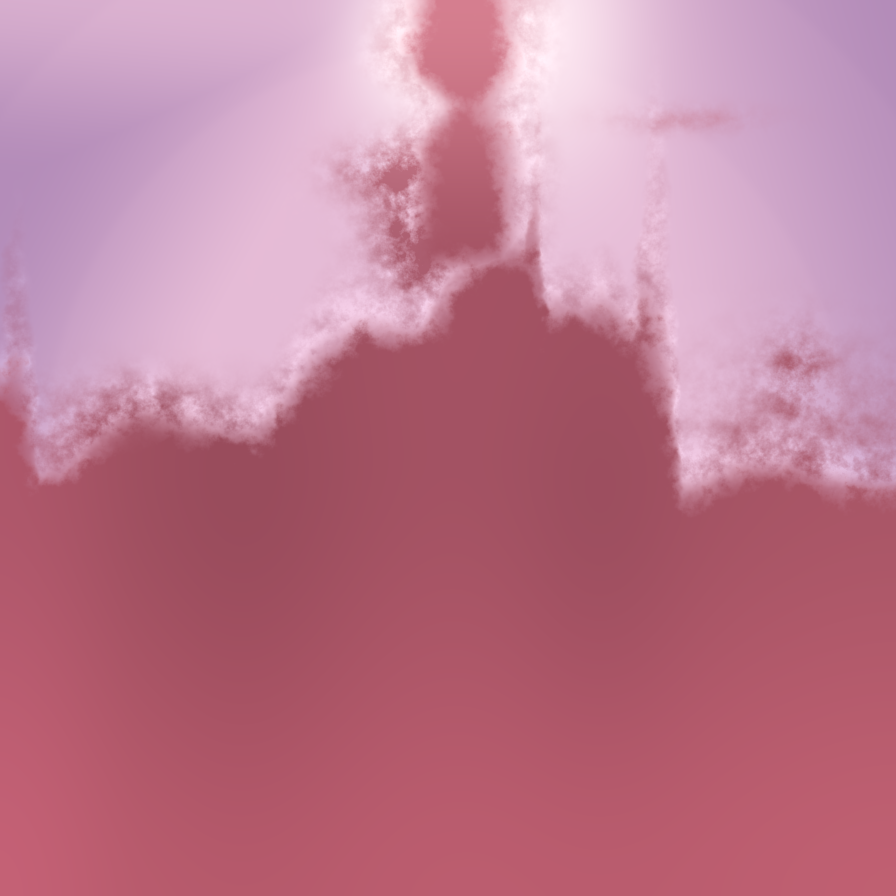
This background is drawn by a three.js fragment shader. Its source:

```glsl
// Lilac and pink clouds parted over a dusky rose hill, with a narrow rift at the top.
// The hill line is a sum of smooth steps, the rift a pair of edges; fractal noise
// frays both, and soft ellipses thin the clouds into wisps.

varying vec2 vUv;

float hash(vec2 p) {
  vec3 q = fract(vec3(p.xyx) * 0.1031);
  q += dot(q, q.yzx + 33.33);
  return fract((q.x + q.y) * q.z);
}

float valueNoise(vec2 p) {
  vec2 i = floor(p), f = fract(p);
  f = f * f * (3.0 - 2.0 * f);
  return mix(mix(hash(i), hash(i + vec2(1.0, 0.0)), f.x),
             mix(hash(i + vec2(0.0, 1.0)), hash(i + vec2(1.0, 1.0)), f.x), f.y);
}

// Fractal noise, about -0.5 to 0.5
float fbm(vec2 p) {
  float sum = 0.0, amp = 0.5;
  for (int i = 0; i < 5; i++) {
    sum += amp * (valueNoise(p) - 0.5);
    p = mat2(1.6, 1.2, -1.2, 1.6) * p + 7.3;
    amp *= 0.66;
  }
  return sum;
}

float bell(float x, float center, float width) {
  float d = (x - center) / width;
  return exp(-d * d);
}

float glow(vec2 p, vec2 center, vec2 size) {
  vec2 d = (p - center) / size;
  return exp(-dot(d, d));
}

// Height of the hill under the clouds
float hillLine(float x) {
  float h = 0.455 + 0.10 * (1.0 - smoothstep(0.0, 0.045, x));
  h += 0.06 * bell(x, 0.165, 0.065) + 0.025 * bell(x, 0.86, 0.07);
  h += 0.035 * smoothstep(0.17, 0.27, x) + 0.125 * smoothstep(0.27, 0.42, x);
  h += 0.09 * smoothstep(0.46, 0.56, x) - 0.065 * smoothstep(0.59, 0.61, x);
  return h - 0.03 * smoothstep(0.66, 0.71, x) - 0.175 * smoothstep(0.71, 0.76, x);
}

// Height above the hill, divided by its slope
float hillDistance(vec2 p) {
  float slope = (hillLine(p.x + 0.005) - hillLine(p.x - 0.005)) * 100.0;
  return (p.y - hillLine(p.x)) / sqrt(1.0 + slope * slope);
}

// Signed distance to the rift, positive in the clouds
float riftDistance(vec2 p) {
  float left = 0.487 - 0.015 * bell(p.y, 0.935, 0.03) + 0.03 * bell(p.y, 0.878, 0.025);
  float right = 0.553 - 0.016 * bell(p.y, 0.88, 0.03);
  return max(max(left - p.x, p.x - right), 0.722 - p.y);
}

vec3 hillColor(vec2 p) {
  vec3 c = mix(vec3(0.735, 0.365, 0.435), vec3(0.645, 0.325, 0.39), smoothstep(0.0, 0.5, p.y));
  c -= vec3(0.05, 0.03, 0.032) * glow(p, vec2(0.27, 0.38), vec2(0.14, 0.42));
  c -= vec3(0.035, 0.02, 0.02) * glow(p, vec2(0.67, 0.38), vec2(0.1, 0.28));
  c += vec3(0.035, 0.015, 0.025) * (1.0 - smoothstep(0.0, 0.17, p.x));
  c += vec3(0.015, 0.01, 0.01) * smoothstep(0.72, 1.0, p.x);
  return c + vec3(0.19, 0.17, 0.17) * smoothstep(0.68, 1.0, p.y);
}

vec3 cloudColor(vec2 p) {
  // Pink towards the middle, lilac towards the sides
  float leftPink = smoothstep(-0.13, 0.25, p.x - 0.55 * (p.y - 0.55));
  leftPink = max(leftPink, 0.8 * smoothstep(0.8, 1.03, p.y + 0.1 * p.x));
  float rightPink = 1.0 - smoothstep(0.68, 1.18, p.x + 0.3 * (p.y - 0.6));
  float pink = mix(leftPink, rightPink, smoothstep(0.48, 0.54, p.x));

  // Two faint halo rims
  float r = length(p - 0.5);
  pink += 0.06 * (1.0 - smoothstep(0.44, 0.455, r)) - 0.06 * smoothstep(0.615, 0.63, r);
  vec3 c = mix(vec3(0.705, 0.55, 0.725), vec3(0.9, 0.735, 0.84), clamp(pink, 0.0, 1.0));

  // Bright banks on both sides of the rift
  float light = glow(p, vec2(0.61, 0.97), vec2(0.1, 0.17));
  light += glow(p, vec2(0.455, 0.95), vec2(0.07, 0.12));
  return mix(c, vec3(1.0, 0.925, 0.955), min(light, 1.0) * 0.9);
}

void main() {
  vec2 p = vUv;
  float coarse = fbm(p * 17.0);
  float fine = fbm(p * 42.0 + 19.0);

  // Frayed outline shared by hill and rift
  vec2 q = p + 0.017 * vec2(coarse, fbm(p * 17.0 + 41.0));
  float d = min(hillDistance(q), riftDistance(q));
  float cover = smoothstep(-0.008, 0.03, d + 0.036 * fine + 0.012 * coarse);

  // Thin, wispy areas
  float thin = 0.6 * glow(p, vec2(0.43, 0.81), vec2(0.055, 0.03));
  thin += 0.65 * glow(p, vec2(0.465, 0.735), vec2(0.055, 0.07));
  thin += 0.55 * glow(p, vec2(0.89, 0.585), vec2(0.035, 0.045));
  thin += 0.25 * glow(p, vec2(0.77, 0.867), vec2(0.08, 0.016));
  thin += 0.32 * glow(p, vec2(0.92, 0.5), vec2(0.18, 0.1));
  thin += 0.4 * glow(p, vec2(0.14, 0.53), vec2(0.14, 0.045));
  thin += 0.28 * (1.0 - smoothstep(0.0, 0.09, d));
  cover *= 1.0 - clamp(thin * (0.8 + 1.5 * coarse + 2.4 * fine), 0.0, 0.9);

  // Pale tufts along the edges
  float tuft = max(0.25 - fine - 0.5 * coarse, 0.0) * (1.0 - smoothstep(0.0, 0.09, d));
  vec3 cloud = cloudColor(p) + 0.22 * tuft * vec3(0.8, 1.0, 0.9);
  gl_FragColor = vec4(mix(hillColor(p), cloud, cover), 1.0);
}
```
